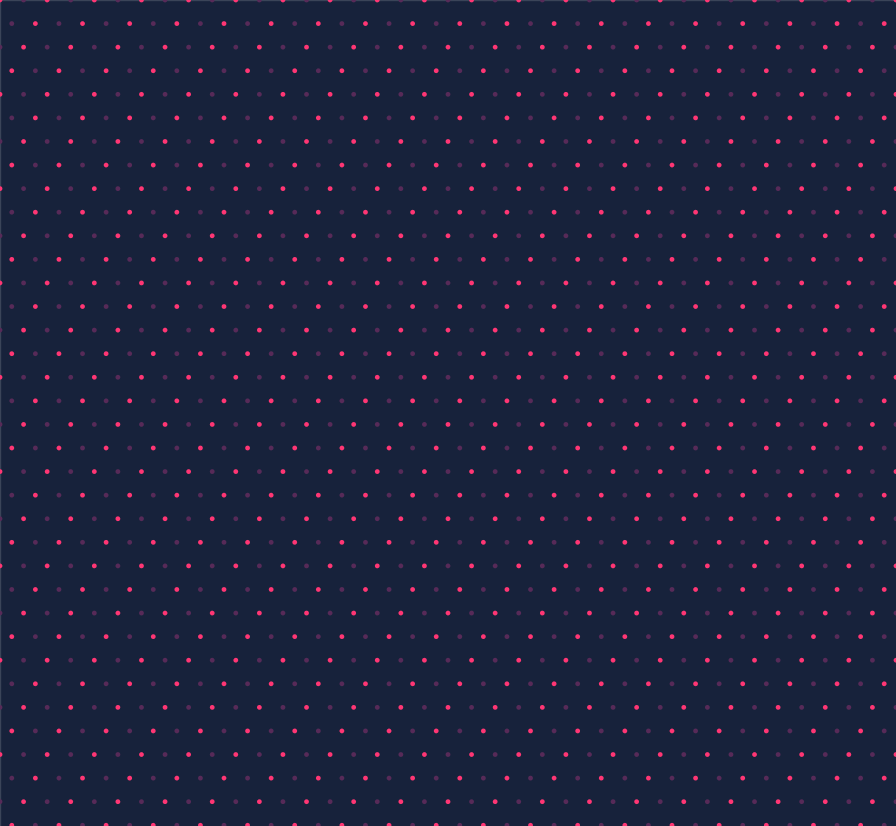
This pattern is drawn by a WebGL 2 fragment shader. Its source:

```glsl
#version 300 es
precision highp float;

#define COLUMNS 38.0        // dots across the canvas width
#define DOT_RADIUS 0.1      // in units of the dot spacing
#define ROW_SHIFT 0.5       // sideways step from one row to the next
#define RIM_WIDTH 0.05      // hairline on the left and top, same units
#define RIM_STRENGTH 0.3
#define NAVY vec3(0.09, 0.135, 0.23)
#define PINK vec3(1.0, 0.21, 0.455)
#define PLUM vec3(0.34, 0.165, 0.345)
#define RIM_GREY vec3(0.55, 0.57, 0.62)

uniform vec2 u_resolution;
out vec4 fragColor;

// Coverage of a shape from its signed distance, one pixel wide at the edge
float coverage(float signedDistance, float pixel) {
    return clamp(0.5 - signedDistance / pixel, 0.0, 1.0);
}

void main() {
    // Grid space: one unit per dot, measured from the top left corner
    float pixel = COLUMNS / u_resolution.x;
    vec2 grid = vec2(gl_FragCoord.x, u_resolution.y - gl_FragCoord.y) * pixel;

    // Nearest dot of the sheared lattice
    float row = floor(grid.y + 0.5);
    float along = grid.x + row * ROW_SHIFT;
    float column = floor(along + 0.5);
    vec2 offset = vec2(along - column, grid.y - row);

    // Bright and dim dots alternate along each row
    vec3 dotColor = mix(PINK, PLUM, mod(column, 2.0));

    // Faint rim below the dots
    float rim = coverage(min(grid.x, grid.y) - RIM_WIDTH, pixel);
    vec3 color = mix(NAVY, RIM_GREY, rim * RIM_STRENGTH);

    color = mix(color, dotColor, coverage(length(offset) - DOT_RADIUS, pixel));
    fragColor = vec4(color, 1.0);
}
```
